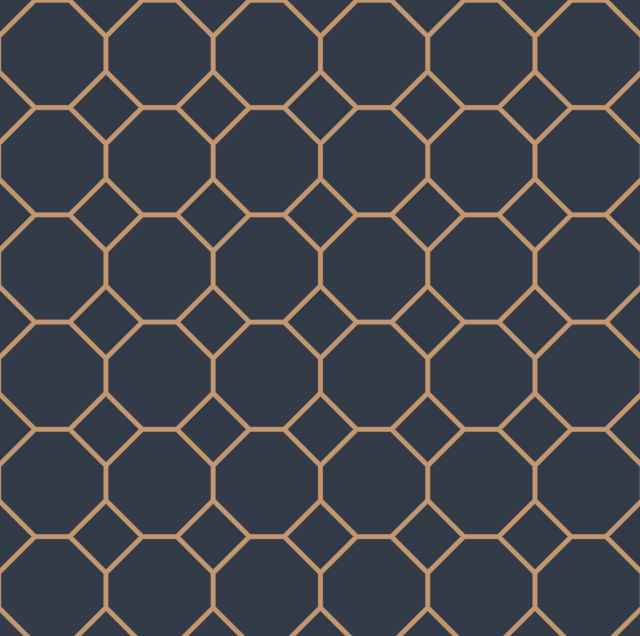
Give the GLSL for this pattern, as a Shadertoy shader.

```glsl
const vec3 SLATE = vec3(0.196, 0.231, 0.278);
const vec3 SLATE_DIAMOND = vec3(0.199, 0.229, 0.279);
const vec3 COPPER = vec3(0.765, 0.592, 0.435);

const float PITCH = 0.1676;                  // cell size, in canvas widths
const vec2 ANCHOR = vec2(0.5007, 0.4905);    // centre of one diamond
const float DIAMOND_RADIUS = 0.338;          // in cells
const float HALF_LINE = 0.0228;              // in cells

vec2 hashGradient(vec2 cell) {
    vec2 h = vec2(dot(cell, vec2(127.1, 311.7)), dot(cell, vec2(269.5, 183.3)));
    return 2.0 * fract(sin(h) * 43758.5) - 1.0;
}

float gradientNoise(vec2 p) {
    vec2 i = floor(p), f = fract(p);
    vec2 u = f * f * (3.0 - 2.0 * f);
    vec2 e = vec2(0.0, 1.0);
    float low = mix(dot(hashGradient(i), f),
                    dot(hashGradient(i + e.yx), f - e.yx), u.x);
    float high = mix(dot(hashGradient(i + e.xy), f - e.xy),
                     dot(hashGradient(i + e.yy), f - e.yy), u.x);
    return mix(low, high, u.y);
}

// Signed distance to a diamond, with p folded into the first quadrant
float diamondDistance(vec2 p, float radius) {
    return (p.x + p.y - radius) * sqrt(0.5);
}

// Distance to the upright that runs from the diamond corner to the cell edge
float uprightDistance(vec2 p, float start) {
    return length(vec2(p.x, min(p.y - start, 0.0)));
}

float latticeDistance(vec2 p, float radius) {
    float straight = min(uprightDistance(p, radius), uprightDistance(p.yx, radius));
    return min(abs(diamondDistance(p, radius)), straight);
}

void mainImage(out vec4 fragColor, in vec2 fragCoord) {
    vec2 uv = fragCoord / iResolution.x;
    float soft = 0.85 / (iResolution.x * PITCH);

    // Cells centred on the diamonds, folded by symmetry
    vec2 folded = abs(fract((uv - ANCHOR) / PITCH + 0.5) - 0.5);

    // Nearly flat ground
    float inDiamond = smoothstep(soft, -soft, diamondDistance(folded, DIAMOND_RADIUS));
    vec3 color = mix(SLATE, SLATE_DIAMOND, inDiamond);
    color += 0.003 * gradientNoise(uv * 40.0);

    // Copper lattice
    float edge = latticeDistance(folded, DIAMOND_RADIUS) - HALF_LINE;
    color = mix(color, COPPER, smoothstep(soft, -soft, edge));

    fragColor = vec4(color, 1.0);
}
```
